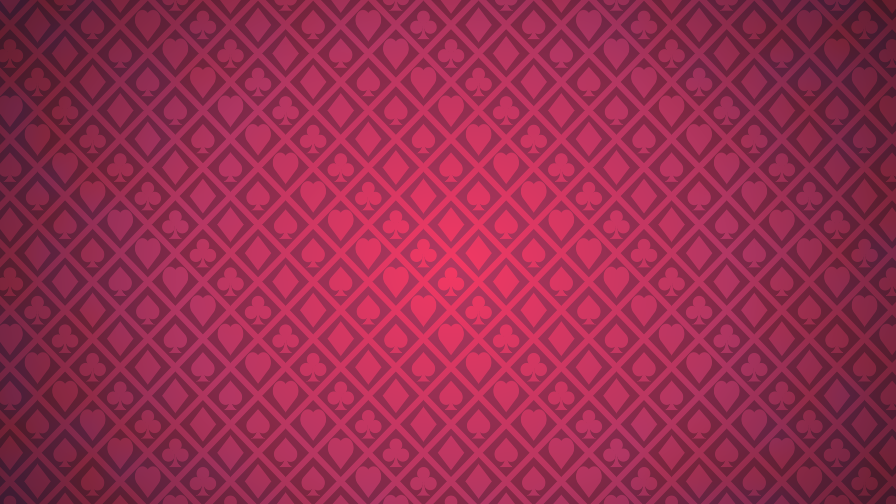
Reproduce this pattern procedurally as a Shadertoy shader.

```glsl
// Card-table cloth: a diagonal lattice holding hearts, clubs, diamonds and spades,
// one suit per diagonal. Signed distances form the motif mask, which picks between
// a light and a dark radial gradient; soft noise tints the outer cloth.

float hash(vec2 p) {
    return fract(sin(dot(p, vec2(127.1, 311.7))) * 43758.5);
}

float valueNoise(vec2 p) {
    vec2 i = floor(p), f = fract(p);
    f = f * f * (3.0 - 2.0 * f);
    return mix(mix(hash(i), hash(i + vec2(1, 0)), f.x),
               mix(hash(i + vec2(0, 1)), hash(i + vec2(1, 1)), f.x), f.y);
}

// Heart with its tip at the origin, about 1.2 wide and 1.1 tall
float heart(vec2 p) {
    p.x = abs(p.x);
    if (p.x + p.y > 1.0) return length(p - vec2(0.25, 0.75)) - 0.3536;
    vec2 a = p - vec2(0, 1), b = p - 0.5 * max(p.x + p.y, 0.0);
    return sqrt(min(dot(a, a), dot(b, b))) * sign(p.x - p.y);
}

// Stem flaring towards its foot
float stem(vec2 p) {
    float t = clamp(-2.0 * p.y, 0.0, 1.0);
    return max(abs(p.x) - 0.04 - 0.2 * t * t * t * t, abs(p.y + 0.25) - 0.25);
}

float club(vec2 p) {
    vec2 m = vec2(abs(p.x), p.y);
    float leaves = min(length(m - vec2(0, 0.27)), length(m - vec2(0.25, -0.08))) - 0.23;
    return min(min(leaves, length(p - vec2(0, 0.04)) - 0.1), stem(p));
}

float spade(vec2 p) {
    float body = heart(vec2(p.x / 0.7, (0.53 - p.y) / 0.77)) * 0.72;
    return min(body, stem(p));
}

float diamond(vec2 p) {
    return (abs(p.x) / 0.48 + abs(p.y) / 0.61 - 1.0) * 0.377;
}

float suitShape(vec2 p, float suit) {
    if (suit < 0.5) return heart(vec2(p.x / 0.77, p.y + 0.58)) * 0.85;
    if (suit < 1.5) return club(p);
    if (suit < 2.5) return diamond(p);
    return spade(p);
}

// Three-stop gradient from the glow to the corners
vec3 ramp(vec3 inner, vec3 middle, vec3 outer, float r) {
    return mix(mix(inner, middle, clamp(r / 0.47, 0.0, 1.0)),
               outer, clamp((r - 0.47) / 0.43, 0.0, 1.0));
}

void mainImage(out vec4 fragColor, in vec2 fragCoord) {
    vec2 p = (fragCoord - 0.5 * iResolution.xy) / iResolution.y;

    // Diagonal cells, with an upright local frame inside each
    vec2 g = (p - vec2(0.006, -0.172)) / vec2(0.0547, 0.0566);
    vec2 w = 0.5 * vec2(g.x + g.y, g.x - g.y);
    vec2 cell = floor(w + 0.5);
    vec2 f = w - cell;
    vec2 q = vec2(f.x + f.y, f.x - f.y);

    // Lattice lines and suit motifs
    float pixel = 1.0 / (iResolution.y * 0.0556);
    float lattice = (0.425 - max(abs(f.x), abs(f.y))) * 1.414;
    float d = min(lattice, suitShape(q, mod(cell.x, 4.0)));
    float mask = 1.0 - smoothstep(-0.6 * pixel, 0.6 * pixel, d);

    // Glow falling off to dark corners
    float r = length((p - vec2(0.01, -0.03)) * vec2(0.86, 1.0));
    vec3 ground = ramp(vec3(0.70, 0.22, 0.38), vec3(0.51, 0.16, 0.28), vec3(0.25, 0.10, 0.17), r);
    vec3 motif = ramp(vec3(0.95, 0.22, 0.39), vec3(0.70, 0.21, 0.38), vec3(0.39, 0.12, 0.20), r);
    vec3 color = mix(ground, motif, mask);

    // Faint shifts between crimson and plum
    float tint = valueNoise(p * 14.0 + 20.0) - 0.5;
    color += tint * smoothstep(0.15, 0.8, r) * vec3(0.03, -0.01, -0.06);

    fragColor = vec4(color, 1.0);
}
```
